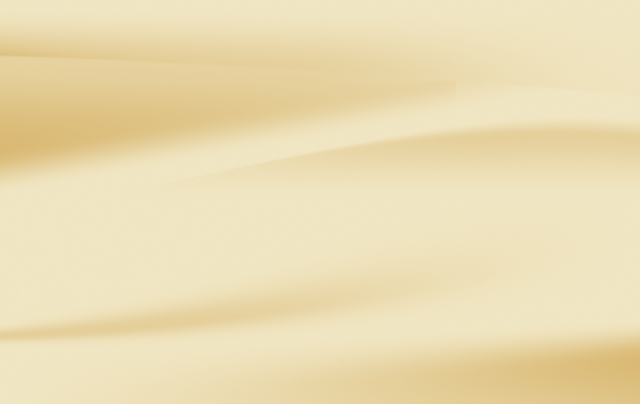
Write a WebGL 1 fragment shader that draws this background.

```glsl
precision highp float;
// Soft cream satin with golden folds sweeping across the cloth.

uniform vec2 u_resolution;

const vec3 CREAM = vec3(0.942, 0.900, 0.762);
const vec3 GOLD = vec3(0.848, 0.715, 0.435);
const float UPPER_SHADE = 0.95;
const float CREASE_SHADE = 0.42;
const float RIDGE_SHADE = 0.50;
const float LOWER_SHADE = 0.50;
const float CORNER_SHADE = 0.95;
const float GRAIN = 0.004;

float hash(vec2 p) {
  return fract(sin(dot(p, vec2(12.99, 78.23))) * 43758.5);
}

// Broad fold at the upper left, split by a thin crease.
float upperFold(float x, float d) {
  float crease = 0.138 + 0.05 * x + 0.05 * x * x;
  float peak = 0.37 - 0.24 * x;
  float end = 0.485 - 0.285 * x;
  float base = CREASE_SHADE * (1.0 - 0.9 * smoothstep(0.45, 1.0, x));
  float rim = CREASE_SHADE * exp(-5.0 * x - max(crease - d, 0.0) / 0.03);
  float above = base * smoothstep(0.02, crease, d) + rim;
  float depth = UPPER_SHADE - 0.87 * x;
  float below = mix(base, depth, smoothstep(crease, peak, d));
  below *= 1.0 - smoothstep(peak, end, d);
  return mix(above, below, smoothstep(-0.004, 0.004, d - crease));
}

// Shade under the bright ridge; its edge softens to the right.
float ridgeShade(float x, float d) {
  float s = 0.885 - x;
  float edge = 0.311 + (0.54 - 0.28 * s) * s * s;
  float soft = mix(0.004, 0.028, smoothstep(0.4, 0.95, x));
  float amount = RIDGE_SHADE * smoothstep(0.15, 0.8, x);
  float fall = 1.0 - smoothstep(min(edge, 0.48), 0.49, d);
  return amount * fall * smoothstep(-soft, soft, d - edge);
}

// Narrow crease at the lower left, widening as it rises.
float lowerCrease(float x, float d) {
  float offset = d - (0.832 - 0.07 * x - 0.18 * x * x);
  float width = offset < 0.0 ? 0.012 + 0.07 * x : 0.010 + 0.035 * x;
  float q = offset / width;
  return LOWER_SHADE * (1.0 - smoothstep(0.2, 1.0, x)) * exp(-0.5 * q * q);
}

// Deep golden hollow in the lower right corner.
float cornerFold(float x, float d) {
  float peak = 1.03 - 0.14 * x;
  float rise = smoothstep(0.87 - 0.08 * x, peak, d);
  float fade = 1.0 - 0.25 * smoothstep(peak, peak + 0.12, d);
  return CORNER_SHADE * pow(x, 1.4) * rise * fade;
}

void main() {
  vec2 uv = gl_FragCoord.xy / u_resolution;
  float x = uv.x;
  float d = 1.0 - uv.y; // depth below the top edge
  float shade = upperFold(x, d) + ridgeShade(x, d)
              + lowerCrease(x, d) + cornerFold(x, d);
  vec3 color = mix(CREAM, GOLD, clamp(shade, 0.0, 1.0));
  color += GRAIN * (hash(floor(uv * vec2(512.0, 324.0))) - 0.5);
  gl_FragColor = vec4(color, 1.0);
}
```
